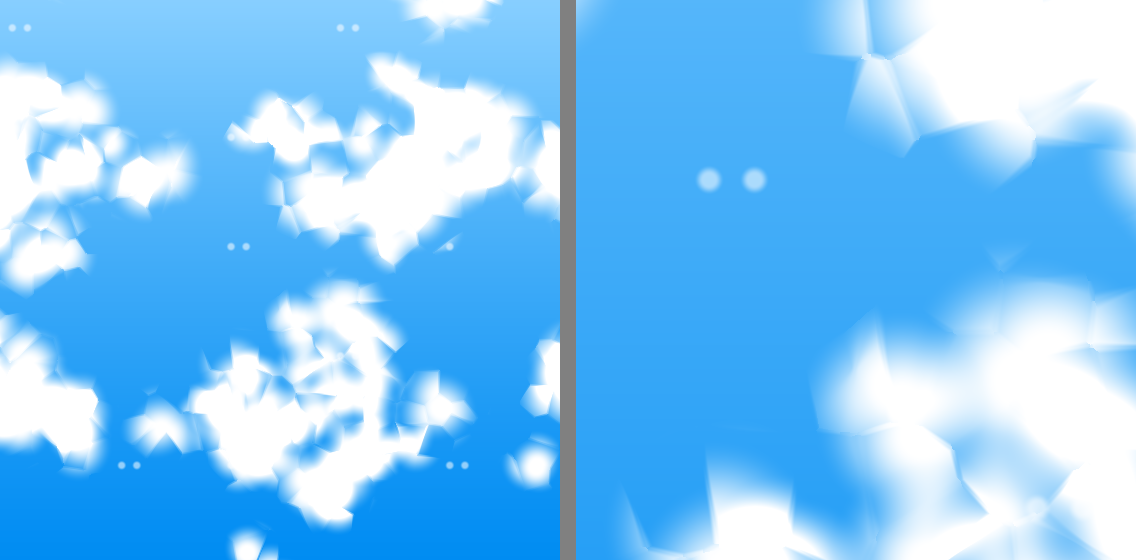
Left, the full canvas; right, a detail of the centre.
A Shadertoy shader for this texture:

```glsl
// Soft faceted white clouds drifting in two bands over a blue sky gradient.
#define SKY_LOW vec3(0.0, 0.55, 0.95)
#define SKY_HIGH vec3(0.53, 0.81, 1.0)
#define CLOUD_WHITE vec3(1.0)
#define PUFF_CELL 0.064
#define PUFF_MIN 0.046
#define PUFF_MAX 0.078
#define COVER_LEVEL 0.35
#define FACET_CELL 0.05
#define FACET_SHIFT 0.036
#define FACET_BLUR 0.1
#define DOT_CELL 0.1953
#define DOT_RADIUS 0.009

const float TAU = 6.2831853;

vec2 hash2(vec2 p) {
    vec3 h = fract(p.xyx * vec3(0.1031, 0.1030, 0.0973));
    h += dot(h, h.yzx + 33.33);
    return fract((h.xx + h.yz) * h.zy);
}

// Two horizontal cloud bands, broken up along x by layered sines
float cloudCover(vec2 p) {
    float band = cos(TAU * (p.y - 0.26) / 0.45);
    float gapX = 0.22 + 0.31 * (p.y - 0.26);
    float breaks = -0.75 * cos(TAU * (p.x - gapX) / 0.65);
    return band + breaks + 0.3 * sin(19.0 * p.x + 23.0 * p.y);
}

// Cellular displacement: every facet shifts the clouds its own way
vec2 facetShift(vec2 p) {
    vec2 q = p / FACET_CELL, base = floor(q);
    float nearest = 9.0, second = 9.0;
    vec2 nearShift = vec2(0.0), nextShift = vec2(0.0);
    for (int y = -1; y <= 1; y++)
    for (int x = -1; x <= 1; x++) {
        vec2 cell = base + vec2(x, y);
        float d = length(cell + hash2(cell + 57.0) - q);
        vec2 shift = hash2(cell + 131.0) - 0.5;
        if (d < nearest) {
            second = nearest;
            nextShift = nearShift;
            nearest = d;
            nearShift = shift;
        } else if (d < second) {
            second = d;
            nextShift = shift;
        }
    }
    float inside = smoothstep(0.0, FACET_BLUR, second - nearest);
    return FACET_SHIFT * mix(0.5 * (nearShift + nextShift), nearShift, inside);
}

// Sum of soft round puffs, kept only where the cover is high enough
float puffs(vec2 p) {
    vec2 base = floor(p / PUFF_CELL);
    float density = 0.0;
    for (int y = -2; y <= 2; y++)
    for (int x = -2; x <= 2; x++) {
        vec2 cell = base + vec2(x, y);
        vec2 center = (cell + 0.1 + 0.8 * hash2(cell + 11.0)) * PUFF_CELL;
        vec2 trait = hash2(cell + 83.0);
        float radius = mix(PUFF_MIN, PUFF_MAX, trait.x);
        float present = step(COVER_LEVEL, cloudCover(center) + 1.2 * (trait.y - 0.5));
        density += present * smoothstep(1.0, 0.2, length(p - center) / radius);
    }
    return min(density, 1.0);
}

// Pairs of tiny droplets on a regular grid near the clouds
float droplets(vec2 p) {
    vec2 cell = floor(p / DOT_CELL);
    float alpha = 0.0;
    for (int i = 0; i < 2; i++) {
        vec2 center = cell * DOT_CELL + vec2(0.022 + 0.027 * float(i), 0.169);
        float present = step(-0.7, cloudCover(center)) * step(0.35, hash2(cell + 7.0).x);
        float dot1 = smoothstep(DOT_RADIUS, 0.4 * DOT_RADIUS, length(p - center));
        alpha = max(alpha, 0.55 * present * dot1);
    }
    return alpha;
}

void mainImage(out vec4 fragColor, in vec2 fragCoord) {
    vec2 p = fragCoord / iResolution.y;
    vec3 color = mix(SKY_LOW, SKY_HIGH, pow(p.y, 1.15));
    color = mix(color, CLOUD_WHITE, puffs(p + facetShift(p)));
    color = mix(color, CLOUD_WHITE, droplets(p));
    fragColor = vec4(color, 1.0);
}
```
